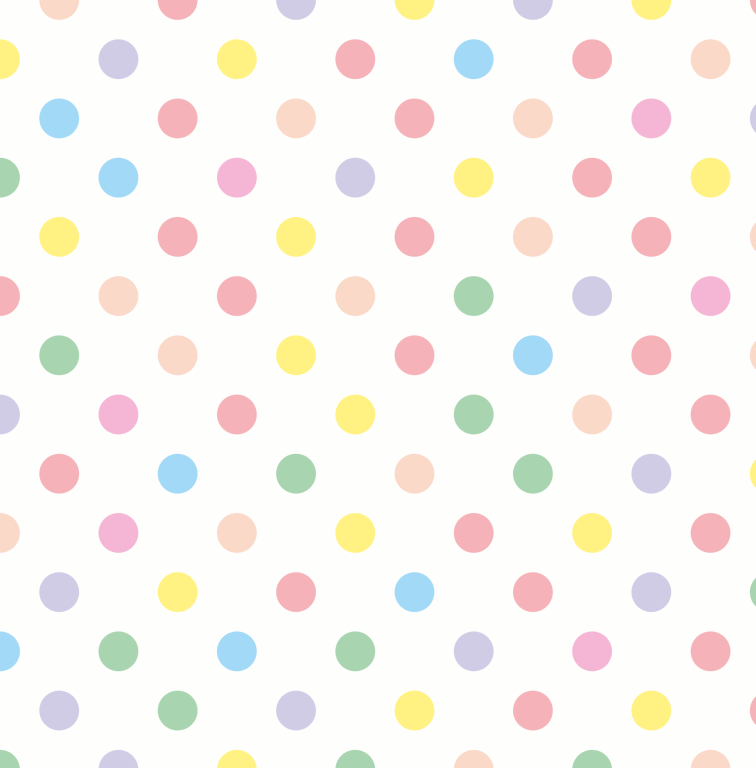
A WebGL 1 fragment shader for this pattern:

```glsl
precision highp float;

uniform vec2 u_resolution;

#define STEP 0.0771           // half the spacing of dots in a row, in canvas heights
#define RADIUS 0.0259         // dot radius, in canvas heights
#define SLOTS 12.0            // colour slots; common colours take more than one
#define DRIFT vec2(2.6, 6.9)  // slot shift per lattice step, keeps neighbours apart
#define JITTER 3.0            // random slot shift per dot
#define PAPER vec3(0.998, 0.998, 0.994)

float hash(vec2 cell) {
  vec3 q = fract(vec3(cell.xyx) * 0.1031);
  q += dot(q, q.yzx + 33.33);
  return fract((q.x + q.y) * q.z);
}

// Pastel colours, weighted by the width of their slots
vec3 pastel(float slot) {
  if (slot < 2.3) return vec3(0.82, 0.80, 0.90);  // lavender
  if (slot < 4.2) return vec3(0.98, 0.85, 0.79);  // peach
  if (slot < 5.6) return vec3(0.63, 0.85, 0.97);  // sky blue
  if (slot < 7.6) return vec3(1.00, 0.95, 0.51);  // lemon
  if (slot < 8.6) return vec3(0.96, 0.71, 0.83);  // pink
  if (slot < 9.9) return vec3(0.66, 0.83, 0.69);  // mint
  return vec3(0.96, 0.70, 0.72);                  // coral
}

// Nearest point of the staggered lattice, where x + y is odd
vec2 nearestDot(vec2 grid) {
  vec2 diagonal = vec2(grid.x + grid.y, grid.x - grid.y);
  diagonal = 2.0 * floor(diagonal * 0.5) + 1.0;
  return 0.5 * vec2(diagonal.x + diagonal.y, diagonal.x - diagonal.y);
}

void main() {
  // Lattice coordinates measured from the upper left corner
  float pixel = 1.0 / u_resolution.y;
  vec2 p = gl_FragCoord.xy * pixel;
  vec2 grid = vec2(p.x, 1.0 - p.y) / STEP;
  vec2 cell = nearestDot(grid);

  // Colour of this dot
  float slot = mod(dot(cell, DRIFT) + JITTER * hash(cell + 7.0), SLOTS);

  // Disc with a smooth edge
  float edge = length(grid - cell) * STEP - RADIUS;
  float cover = 1.0 - smoothstep(-0.75 * pixel, 0.75 * pixel, edge);
  gl_FragColor = vec4(mix(PAPER, pastel(slot), cover), 1.0);
}
```
